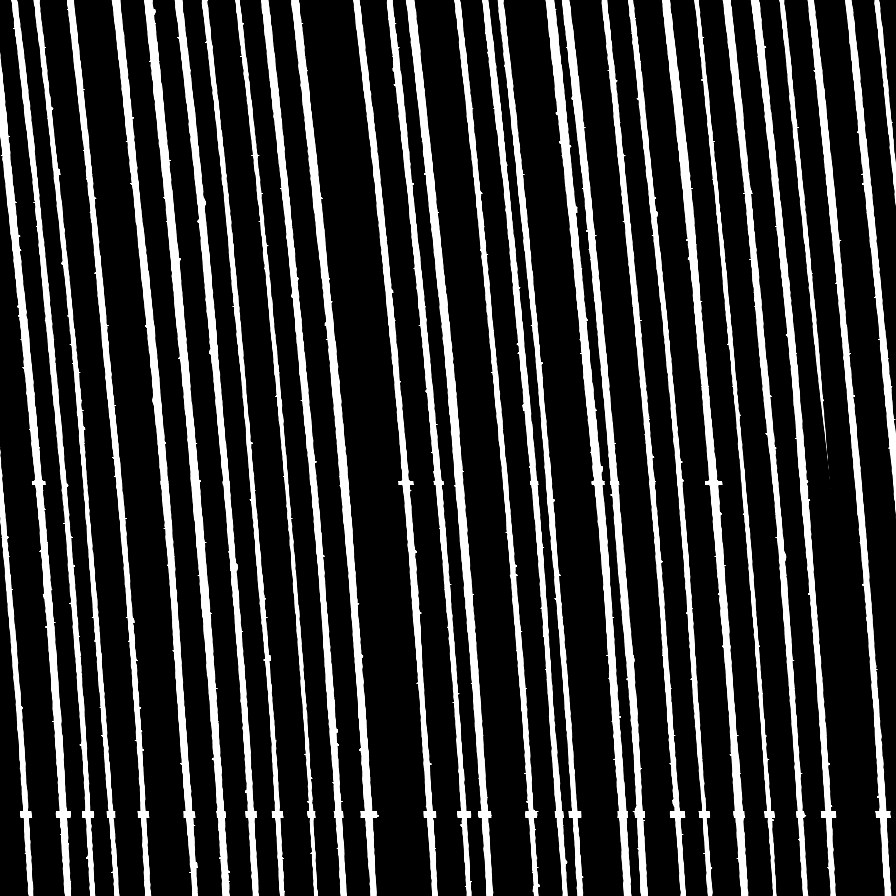
Give the GLSL for this pattern, as a three.js fragment shader.

```glsl
// Draws thin, slightly curved white tracks with ragged edges, leaning across black.
varying vec2 vUv;

const vec3 BACKGROUND = vec3(0.0);
const vec3 TRACK = vec3(1.0);
const float TRACKS = 29.0;       // cells across the canvas
const float SOFTNESS = 0.0005;   // half width of the edge blend
const float GAP_CELL = 10.0;     // cell left empty
const float SHORT_CELL = 25.0;   // cell whose track tapers out

float hash(vec2 p) {
  return fract(sin(dot(p, vec2(127.1, 311.7))) * 43758.5453);
}

// Smooth value noise along one axis, independent for each seed.
float noise(float t, float seed) {
  float i = floor(t);
  float f = fract(t);
  float blend = f * f * (3.0 - 2.0 * f);
  return mix(hash(vec2(i, seed)), hash(vec2(i + 1.0, seed)), blend);
}

// Sideways shift of a track, steeper towards the bottom.
float drift(float y) {
  float t = 1.0 - y;
  return 0.115 * t - 0.027 * t * t;
}

// Soft-edged horizontal band, 1 inside.
float band(float y, float center, float halfHeight) {
  return 1.0 - smoothstep(-SOFTNESS, SOFTNESS, abs(y - center) - halfHeight);
}

// Extra width where a track crosses a row of short ticks.
float ticks(float y, float id) {
  float strong = band(y, 0.091, 0.0038) * mix(0.0005, 0.0055, hash(vec2(id, 5.3)));
  float chance = smoothstep(0.5, 1.0, hash(vec2(id, 8.1)));
  float faint = band(y, 0.461, 0.0025) * 0.005 * chance;
  return strong + faint;
}

// Half width of a track, with slow swelling, grain and sparse specks.
float trackRadius(float y, float id, float side) {
  float seed = id * 3.7 + side * 0.9;
  float base = mix(0.0024, 0.0046, hash(vec2(id, 2.9)));
  float swell = mix(0.88, 1.12, noise(y * 9.0, id + 61.0)) * mix(0.9, 1.1, y);
  float grain = (noise(y * 230.0, seed) - 0.5) * 0.0008;
  float speck = smoothstep(0.93, 0.98, noise(y * 190.0, seed + 17.0)) * 0.0018;
  return base * swell + grain + speck + ticks(y, id);
}

// Coverage of the track belonging to one cell.
float track(float x, float y, float id) {
  float cell = mod(id, TRACKS);
  float jitter = (hash(vec2(id, 1.7)) - 0.5) * 0.62;
  float wander = (noise(y * 5.0, id + 31.0) - 0.5) * 0.002;
  float offset = x - (id + 0.5 + jitter) / TRACKS - wander;
  float radius = trackRadius(y, id, sign(offset));

  float isShort = 1.0 - step(0.5, abs(cell - SHORT_CELL));
  float taper = mix(1.0, smoothstep(0.425, 0.65, y), isShort);
  radius = mix(-SOFTNESS, radius, taper);

  float present = step(0.5, abs(cell - GAP_CELL));
  return present * (1.0 - smoothstep(-SOFTNESS, SOFTNESS, abs(offset) - radius));
}

void main() {
  float x = vUv.x - drift(vUv.y);
  float nearest = floor(x * TRACKS);

  // Neighbouring cells may reach into this one.
  float coverage = 0.0;
  for (int i = -1; i <= 1; i++) {
    coverage = max(coverage, track(x, vUv.y, nearest + float(i)));
  }
  gl_FragColor = vec4(mix(BACKGROUND, TRACK, coverage), 1.0);
}
```
